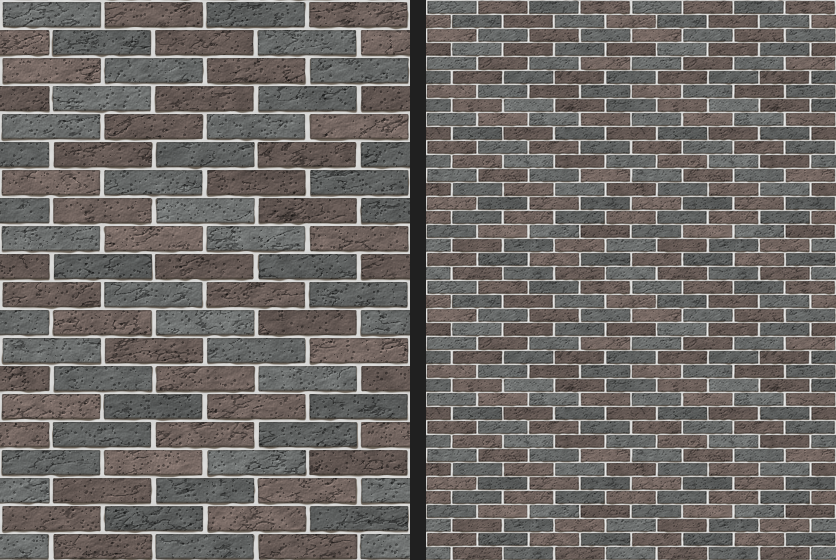
Left, the tile; right, the same tile 2 across and 2 down.
A WebGL 2 fragment shader for this texture:

```glsl
#version 300 es
precision highp float;
// Running-bond wall of thin split-face bricks, grey and brown in turn, in pale mortar.
// Each brick is a rounded box with ragged edges; its pitted, fissured face is lit from
// above. All noise is seeded by the wrapped brick index, so the wall tiles.

#define COLUMNS 4
#define ROWS 20
#define BRICK_HALF vec2(1.745, 0.445)  // in row heights
#define CORNER 0.05
#define EDGE_WEAR 0.028
#define RELIEF 0.62
#define TONE_SPREAD 0.24
#define BROWN_FIRST 0x4E64E            // one bit per row: does it start with brown?

uniform vec2 u_resolution;
out vec4 fragColor;

const float TAU = 6.2831853;
const vec3 GREY = vec3(0.395, 0.405, 0.402);
const vec3 BROWN = vec3(0.425, 0.375, 0.355);
const vec3 MORTAR = vec3(0.85, 0.85, 0.845);
const vec3 SHADOW = vec3(0.33, 0.29, 0.24);

float hash(vec2 p) {
  vec3 q = fract(p.xyx * vec3(0.1031, 0.1030, 0.0973));
  q += dot(q, q.yzx + 33.33);
  return fract((q.x + q.y) * q.z);
}

float noise(vec2 p) {
  vec2 i = floor(p), f = fract(p);
  f = f * f * (3.0 - 2.0 * f);
  return mix(mix(hash(i), hash(i + vec2(1, 0)), f.x),
             mix(hash(i + vec2(0, 1)), hash(i + vec2(1, 1)), f.x), f.y);
}

float fbm(vec2 p) {
  float sum = 0.0, gain = 0.53;
  for (int i = 0; i < 4; i++) {
    sum += gain * noise(p);
    p = mat2(1.7, 1.1, -1.1, 1.7) * p + 7.3;
    gain *= 0.5;
  }
  return sum;
}

// Cellular pits: scattered round holes of mixed size, 0 to 1
float pits(vec2 p) {
  vec2 cell = floor(p);
  float hole = 0.0;
  for (int y = -1; y <= 1; y++)
    for (int x = -1; x <= 1; x++) {
      vec2 c = cell + vec2(x, y);
      vec2 centre = c + vec2(hash(c + 3.7), hash(c + 9.1));
      float radius = 0.42 * smoothstep(0.5, 1.0, hash(c + 5.3));
      hole = max(hole, 1.0 - smoothstep(radius * 0.5, radius + 0.01, length(p - centre)));
    }
  return hole;
}

// Dark fissures that climb gently to the right and come and go
float fissures(vec2 p) {
  vec2 q = vec2(p.x + 0.3 * p.y, p.y - 0.32 * p.x);
  float line = 1.0 - smoothstep(0.0, 0.06, abs(fbm(q * vec2(1.3, 3.2)) - 0.5));
  return line * smoothstep(0.42, 0.62, noise(p * vec2(1.5, 2.6) + 31.0));
}

float faceHeight(vec2 p) {
  vec2 q = vec2(p.x, p.y - 0.3 * p.x);
  return 0.6 * fbm(q * vec2(2.6, 6.5)) + 0.22 * noise(p * 19.0)
       - 0.28 * fissures(p) - 0.25 * pits(p * 6.5);
}

float roundedBox(vec2 p, vec2 halfSize) {
  vec2 q = abs(p) - halfSize + CORNER;
  return length(max(q, 0.0)) + min(max(q.x, q.y), 0.0) - CORNER;
}

void main() {
  vec2 uv = gl_FragCoord.xy / u_resolution;
  float pixel = float(ROWS) / u_resolution.y;
  float brickPitch = float(ROWS) * 374.0 / 512.0 / float(COLUMNS);

  // Brick index, counted from the top, and position within the brick
  float down = (1.0 - uv.y) * float(ROWS) - 0.06;
  int row = (int(floor(down)) + ROWS) % ROWS;
  float across = uv.x * float(COLUMNS) + 0.5 * float(row & 1);
  int column = int(floor(across)) % COLUMNS;
  vec2 id = vec2(column, row);
  vec2 p = vec2((fract(across) - 0.5) * brickPitch, 0.46 - fract(down));
  p.x += 0.05 * (hash(id + 41.0) - 0.5);
  vec2 seeded = p + 20.0 + id * vec2(13.0, 7.0);

  // Outline
  float wear = EDGE_WEAR * (fbm(seeded * 4.5) - 0.4);
  float dist = roundedBox(p, BRICK_HALF) + wear;
  float inside = 1.0 - smoothstep(-0.6 * pixel, 0.6 * pixel, dist);

  // Mortar with a ragged shadow under each brick
  float mottle = sin(TAU * (23.0 * uv.x + 11.0 * uv.y)) * sin(TAU * (17.0 * uv.x - 31.0 * uv.y));
  vec3 mortar = MORTAR * (1.0 + 0.02 * mottle);
  float drop = roundedBox(p + vec2(0.0, 0.035), BRICK_HALF) + 0.09 * (noise(seeded * 3.0) - 0.4);
  float shade = 0.85 * (1.0 - smoothstep(-0.03, 0.045, drop));
  shade = max(shade, 0.4 * (1.0 - smoothstep(0.0, 0.035, dist)));
  mortar = mix(mortar, SHADOW, shade);

  // Brick face: tone per brick, relief, fissures and pits
  bool brown = (((BROWN_FIRST >> row) + column) & 1) == 1;
  vec3 face = (brown ? BROWN : GREY) * (1.0 + TONE_SPREAD * (hash(id + 17.0) - 0.5));
  float slope = faceHeight(seeded) - faceHeight(seeded + vec2(-0.025, 0.05));
  face *= 1.0 + RELIEF * slope + 0.3 * (fbm(seeded * 2.2) - 0.5);
  face *= 1.0 - 0.3 * fissures(seeded) - 0.28 * pits(seeded * 6.5);
  face *= 1.0 - 0.22 * smoothstep(-0.07, 0.0, dist);
  face = mix(face, SHADOW * 0.8, 0.55 * smoothstep(0.36, 0.45, -p.y + wear));

  fragColor = vec4(mix(mortar, face, inside), 1.0);
}
```
